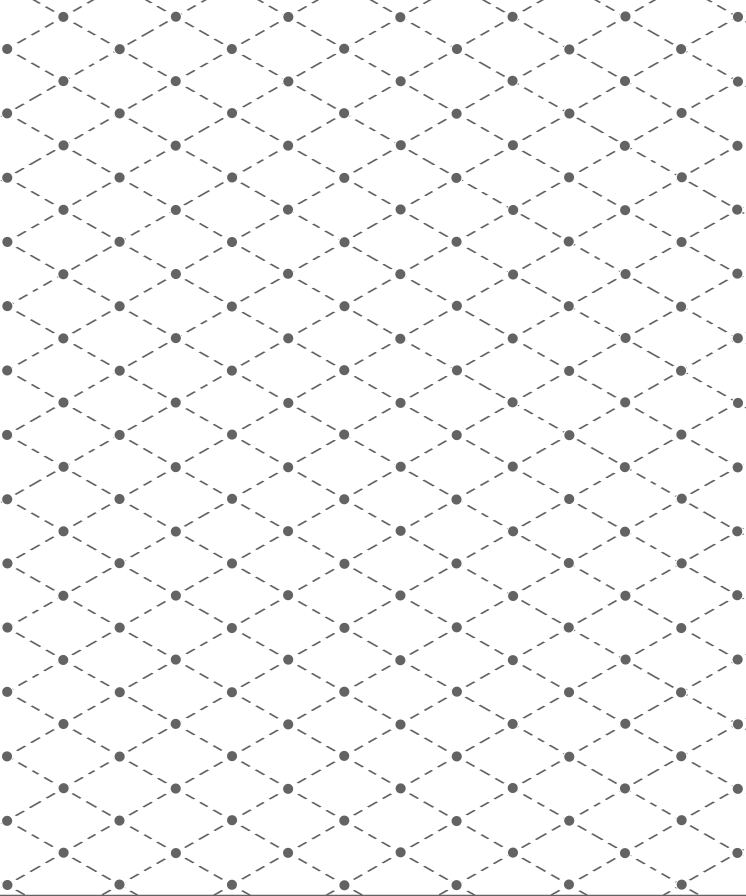
This pattern is drawn by a Shadertoy shader. Its source:

```glsl
// Dashed diamond lattice with a round dot on every crossing, grey on white.

const vec3 PAPER = vec3(1.0);
const vec3 INK = vec3(0.39);

// Lengths are fractions of the canvas height.
const vec2 ORIGIN = vec2(0.0081, 0.0124);
const vec2 HALF_DIAMOND = vec2(0.0627, 0.03588);
const float DOT_RADIUS = 0.0056;
const float DOT_CLEARANCE = 0.0013;
const float LINE_WIDTH = 0.0019;
const float DASHES_PER_EDGE = 4.0;
const float DASH_FILL = 0.6;
const float BASE_RULE = 0.0014;

// Coverage of a shape from its signed distance, smoothed over one pixel.
float coverage(float dist, float pixel) {
    return clamp(0.5 - dist / pixel, 0.0, 1.0);
}

// Layered sines give a slow, irregular variation in -1..1.
float wander(vec2 cell) {
    return 0.6 * sin(dot(cell, vec2(1.7, 2.9))) + 0.4 * sin(dot(cell, vec2(4.3, -3.1)) + 1.3);
}

// Dashed lines at whole values of across; along counts lattice edges.
float dashedLines(float across, float along, float spacing, float edge, float pixel) {
    float line = round(across);
    float phase = along * DASHES_PER_EDGE + 0.16 * wander(vec2(line, round(along)));
    float dashLength = edge / DASHES_PER_EDGE;
    float side = abs(across - line) * spacing - 0.5 * LINE_WIDTH;
    float end = (abs(phase - round(phase)) - 0.5 * DASH_FILL) * dashLength;
    return coverage(side, pixel) * coverage(end, pixel);
}

void mainImage(out vec4 fragColor, in vec2 fragCoord) {
    float pixel = 1.0 / iResolution.y;
    vec2 p = fragCoord * pixel;

    // Skewed coordinates: both are whole numbers at each crossing.
    vec2 q = (p - ORIGIN) / HALF_DIAMOND;
    vec2 lattice = 0.5 * vec2(q.x + q.y, q.x - q.y);
    float edge = length(HALF_DIAMOND);
    float spacing = 2.0 * HALF_DIAMOND.x * HALF_DIAMOND.y / edge;

    // Dot at the nearest crossing, very slightly off centre.
    vec2 cell = round(lattice);
    vec2 center = ORIGIN + HALF_DIAMOND * vec2(cell.x + cell.y, cell.x - cell.y);
    center += 0.0005 * vec2(wander(cell), wander(cell.yx + 5.0));
    float dotDistance = length(p - center) - DOT_RADIUS;

    // Two families of dashes, kept clear of the dots.
    float dashes = max(dashedLines(lattice.x, lattice.y, spacing, edge, pixel),
                       dashedLines(lattice.y, lattice.x, spacing, edge, pixel));
    dashes *= 1.0 - coverage(dotDistance - DOT_CLEARANCE, pixel);

    // Thin rule along the lower edge.
    float rule = coverage(p.y - BASE_RULE, pixel);

    float ink = max(max(dashes, coverage(dotDistance, pixel)), rule);
    fragColor = vec4(mix(PAPER, INK, ink), 1.0);
}
```
